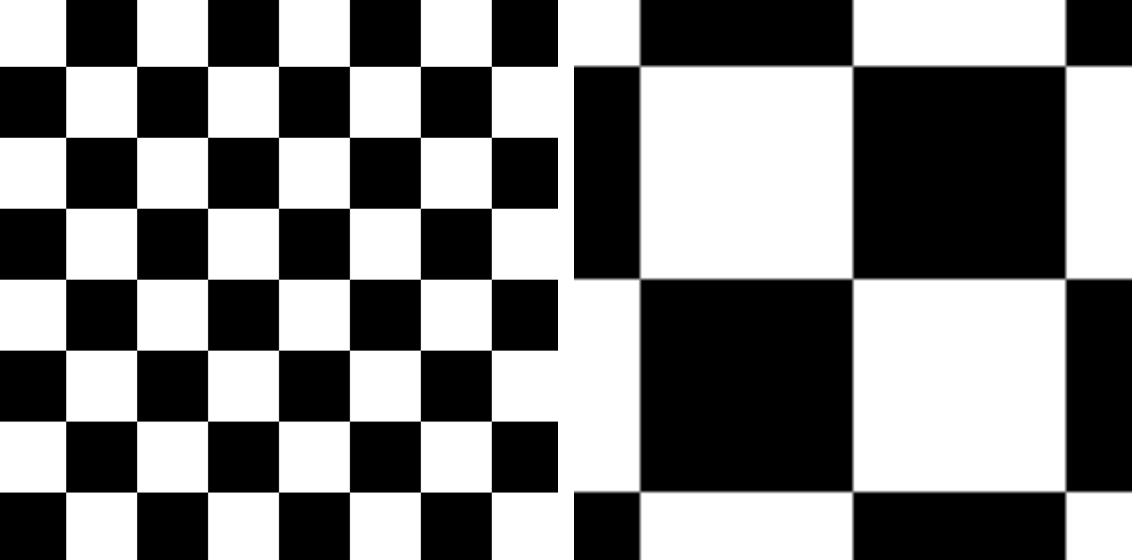
Left: the whole. Right: its middle third, enlarged.
Write a Shadertoy shader that draws this pattern.

```glsl
// Black and white checkerboard, eight squares across and down, with outer squares slightly cropped.

const float SQUARE_SIZE = 0.1267;                // side of a square, in canvas heights
const vec2  BOARD_CENTER = vec2(0.5, 0.5005);    // corner shared by the middle squares
const float EDGE_SOFTNESS = 0.0022;              // width of the grey blend, in canvas heights
const vec3  DARK_COLOR = vec3(0.0);
const vec3  LIGHT_COLOR = vec3(1.0);

// Signed distance to the nearest stripe edge, positive on even stripes
vec2 stripeDistance(vec2 p) {
    return 0.5 - abs(mod(p + 0.5, 2.0) - 1.0);
}

void mainImage(out vec4 fragColor, in vec2 fragCoord) {
    // Board coordinates, one unit per square
    vec2 fromCenter = (fragCoord - BOARD_CENTER * iResolution.xy) / iResolution.y;
    vec2 board = fromCenter / SQUARE_SIZE;

    // Smoothed coverage of the even columns and rows
    float blend = max(EDGE_SOFTNESS, 1.0 / iResolution.y) / SQUARE_SIZE;
    vec2 even = clamp(stripeDistance(board) / blend + 0.5, 0.0, 1.0);

    // Squares are light where column and row parity differ
    float light = mix(even.x, 1.0 - even.x, even.y);
    fragColor = vec4(mix(DARK_COLOR, LIGHT_COLOR, light), 1.0);
}
```
